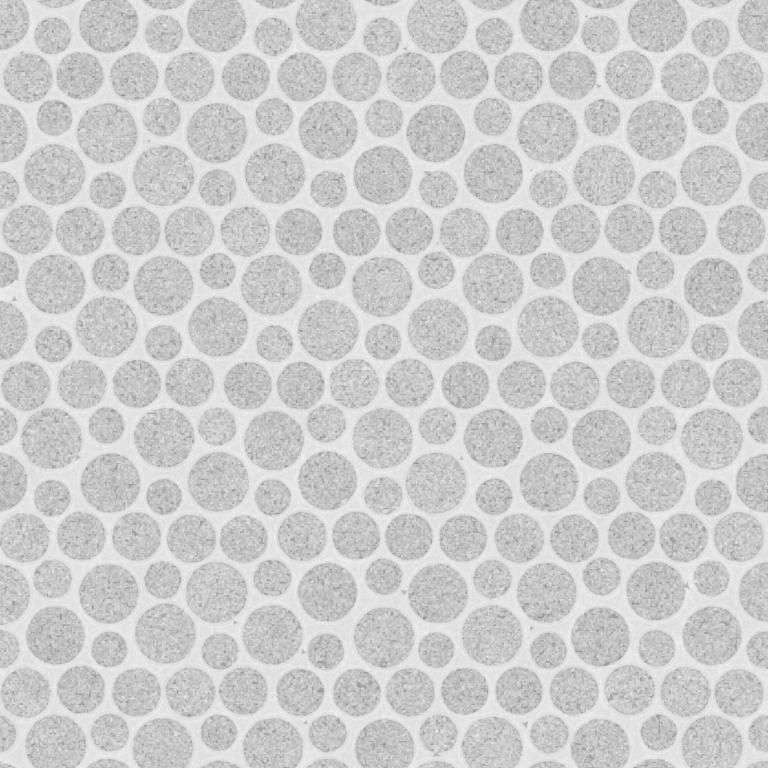
Write a Shadertoy shader that draws this texture.

```glsl
// Pale grey mosaic of speckled round tiles in three sizes, set in light grout.
#define COLUMNS 7.0
#define BANDS 5.0
#define LARGE_RADIUS 0.0388
#define MEDIUM_RADIUS 0.0315
#define SMALL_RADIUS 0.0240
#define JITTER 0.0055
#define TILE_TONE 0.775
#define GROUT_TONE 0.884
#define FLECK_TONE 0.70
#define GRAIN 0.125
#define FLECK_CELLS 24.0

float hash(vec2 p) {
    vec3 q = fract(p.xyx * 0.1031);
    q += dot(q, q.yzx + 33.33);
    return fract((q.x + q.y) * q.z);
}

float noise(vec2 p) {
    vec2 i = floor(p), f = fract(p);
    f = f * f * (3.0 - 2.0 * f);
    float low = mix(hash(i), hash(i + vec2(1, 0)), f.x);
    float high = mix(hash(i + vec2(0, 1)), hash(i + vec2(1, 1)), f.x);
    return mix(low, high, f.y);
}

// Signed distance to the nearest tile, and a random value for that tile.
vec2 nearestTile(vec2 p) {
    vec2 cell = 1.0 / vec2(COLUMNS, BANDS);
    vec2 base = floor(p / cell);
    vec2 nearest = vec2(1.0, 0.0);
    for (int j = -1; j <= 1; j++)
    for (int i = -1; i <= 1; i++)
    for (int k = 0; k < 6; k++) {
        vec2 c = base + vec2(i, j);
        int row = k / 2;
        float side = float(k % 2);
        float swapped = step(mod(mod(c.y, BANDS), 3.0), 0.5);

        // Row 0 holds medium tiles; rows 1 and 2 alternate large and small.
        vec2 center = vec2(0.25 + 0.5 * side, 0.0);
        float radius = MEDIUM_RADIUS;
        if (row > 0) {
            center.x = 0.5 * mod(side + float(row) + swapped, 2.0);
            center.y = mix(0.36, 0.267, side);
            if (row == 2) center.y = 1.0 - center.y;
            radius = mix(LARGE_RADIUS, SMALL_RADIUS, side);
        }

        vec2 id = c * 7.0 + vec2(k, k * 3) + 101.0;
        vec2 shift = vec2(hash(id), hash(id + 53.7)) - 0.5;
        float seed = hash(id + 17.3);
        radius += 0.002 * (seed - 0.5);
        float d = length(p - (c + center) * cell - shift * JITTER) - radius;
        if (d < nearest.x) nearest = vec2(d, seed);
    }
    return nearest;
}

// Sparse angular chips; returns coverage.
float flecks(vec2 p, float blur) {
    vec2 g = p * FLECK_CELLS;
    vec2 id = floor(g) + 211.0;
    float seed = hash(id);
    vec2 offset = 0.3 + 0.4 * vec2(hash(id + 5.1), hash(id + 9.4));
    vec2 v = (fract(g) - offset) / FLECK_CELLS;
    float angle = 6.283 * hash(id + 31.7);
    v = mat2(cos(angle), -sin(angle), sin(angle), cos(angle)) * v;
    float size = mix(0.0012, 0.0034, hash(id + 71.2));
    float d = max(abs(v.x) * 1.3 + v.y * 0.6, -v.y) - size;
    return step(seed, 0.15) * (1.0 - smoothstep(-blur, blur, d));
}

void mainImage(out vec4 fragColor, in vec2 fragCoord) {
    vec2 uv = fragCoord / iResolution.y;
    vec2 p = vec2(uv.x, 1.0 - uv.y);
    float blur = max(0.0012, 0.7 / iResolution.y);

    vec2 tile = nearestTile(p - vec2(-0.0015, 0.1));
    float ragged = noise(p * 170.0) + noise(p * 70.0 + 8.0) - 1.0;
    float d = tile.x + 0.0011 * ragged;

    float fine = noise(p * 420.0) - 0.5;
    float coarse = noise(p * 190.0 + 40.0) - 0.5;
    float cloud = noise(p * 28.0 + 70.0) - 0.5;

    // Stone: mottled grain with dark pores, pale crystals and a darker rim.
    float stone = TILE_TONE + 0.026 * (tile.y - 0.5);
    stone += GRAIN * fine + 0.05 * coarse + 0.02 * cloud;
    stone -= 0.11 * smoothstep(0.72, 0.92, noise(p * 290.0 + 13.0));
    stone += 0.06 * smoothstep(0.76, 0.94, noise(p * 310.0 + 97.0));
    stone -= 0.018 * smoothstep(-0.005, 0.0, d);

    // Grout: soft clouding, faint halos round the tiles and hairlines.
    float grout = GROUT_TONE + 0.03 * fine + 0.018 * coarse + 0.02 * cloud;
    float haloOffset = (d - mix(0.0035, 0.006, tile.y)) / 0.0013;
    grout += 0.022 * exp(-haloOffset * haloOffset);
    grout -= 0.014 * (1.0 - smoothstep(0.0, 0.004, d));
    float vein = abs(noise(p * 35.0 + 150.0) - 0.5);
    grout += 0.018 * (1.0 - smoothstep(0.0, 0.04, vein));
    grout = mix(grout, FLECK_TONE, 0.85 * flecks(p, blur));

    float tone = mix(stone, grout, smoothstep(-blur, blur, d));
    fragColor = vec4(vec3(tone), 1.0);
}
```
